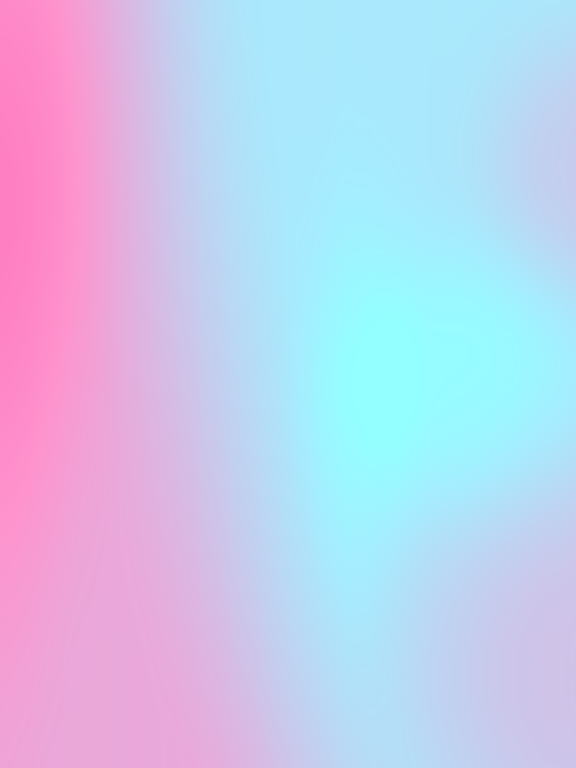
A Shadertoy shader for this background:

```glsl
#define PINK vec3(1.075, 0.50, 0.765)
#define CYAN vec3(0.575, 1.00, 1.04)
#define ROSE_LEVEL 0.32
#define SKY_LEVEL 0.82
#define EDGE_SOFTNESS 0.22
#define PINK_DEPTH 0.32
#define CORE_GAIN 0.16
#define STREAK_GAIN 0.09
#define LILAC_DEPTH 0.30
#define HAZE_DEPTH 0.22
#define STREAK_COUNT 56.0
#define STREAK_GRAIN 0.008

float hash(float n) {
    return fract(sin(n * 127.1) * 43758.5453);
}

// Smooth value noise along one axis
float noise(float x) {
    float cell = floor(x);
    return mix(hash(cell), hash(cell + 1.0), smoothstep(0.0, 1.0, fract(x)));
}

// Soft elliptical glow with a broad core
float glow(vec2 p, vec2 center, vec2 radius) {
    vec2 d = (p - center) / radius;
    float d2 = dot(d, d);
    return exp(-d2 * sqrt(d2));
}

// Warmth to coolness: 0 is pink, 1 is cyan
float coolness(vec2 p) {
    float drop = 1.0 - p.y;

    // Slanted transition from rose to sky
    float edge = 0.25 + 0.19 * drop + 0.08 * pow(drop, 4.0);
    float sky = smoothstep(-EDGE_SOFTNESS, EDGE_SOFTNESS, p.x - edge);
    float level = mix(ROSE_LEVEL, SKY_LEVEL, sky);

    // Hot pink along the left side, narrowing downward
    vec2 pink = vec2(p.x / (0.205 - 0.13 * drop), (p.y - 0.73) / 0.5);
    level -= PINK_DEPTH * exp(-dot(pink, pink));

    // Cyan core and its tall shoulder
    level += CORE_GAIN * glow(p, vec2(0.80, 0.50), vec2(0.22, 0.18));
    level += STREAK_GAIN * glow(p, vec2(0.62, 0.48), vec2(0.10, 0.30));

    // Lilac corner and haze on the right
    level -= LILAC_DEPTH * glow(p, vec2(1.05, 0.12), vec2(0.34, 0.30));
    level -= HAZE_DEPTH * glow(p, vec2(1.05, 0.78), vec2(0.20, 0.18));

    // Faint vertical streaks
    float grain = noise(p.x * STREAK_COUNT + 0.6 * noise(p.y * 6.0));
    return level + STREAK_GRAIN * (grain - 0.5);
}

void mainImage(out vec4 fragColor, in vec2 fragCoord) {
    vec2 p = fragCoord / iResolution.xy;
    vec3 color = mix(PINK, CYAN, clamp(coolness(p), 0.0, 1.0));
    fragColor = vec4(min(color, vec3(0.995, 1.0, 1.0)), 1.0);
}
```
